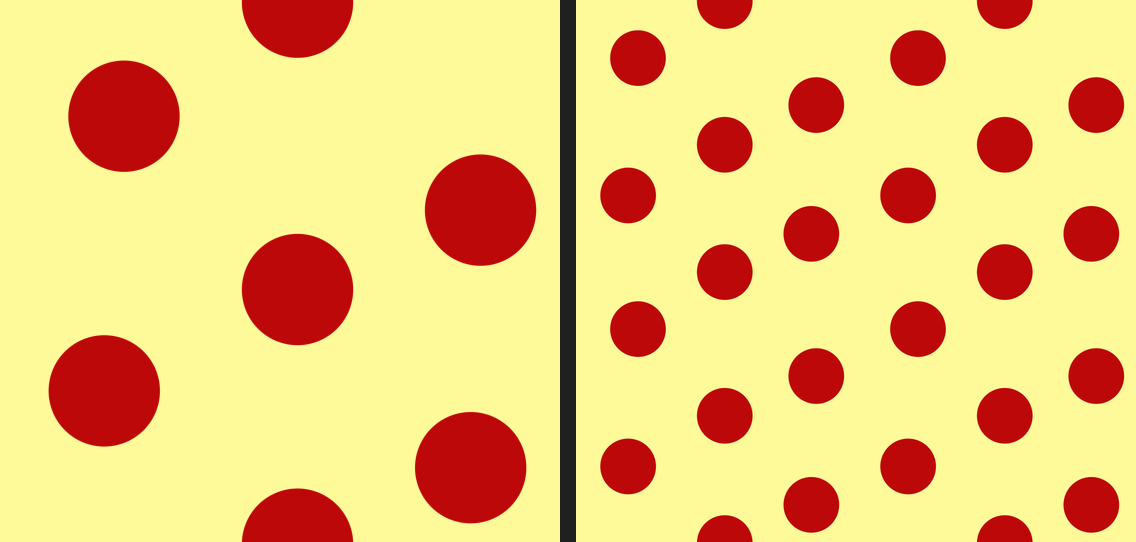
Left: one tile. Right: repeated 2 by 2.
A Shadertoy shader for this pattern:

```glsl
// Six equal red dots scattered on pale yellow, one seamless tile per canvas.
// Dots stand in three loose columns; each column is a pair placed about its
// middle, and distances wrap around the tile so every edge continues.

const vec3 PAPER = vec3(1.0, 0.98, 0.6);
const vec3 RED = vec3(0.737, 0.031, 0.035);
const float RADIUS = 0.1027; // share of the canvas height

// Distance to a circle on a wrapping tile; size is the tile in canvas heights
float wrappedCircle(vec2 uv, vec2 centre, float radius, vec2 size) {
    vec2 offset = uv - centre;
    offset -= round(offset);
    return length(offset * size) - radius;
}

// Distance to the two dots lying on either side of a column's middle
float dotPair(vec2 uv, vec2 middle, vec2 halfStep, float radius, vec2 size) {
    float d = 1e3;
    for (float side = -1.0; side <= 1.0; side += 2.0) {
        d = min(d, wrappedCircle(uv, middle + side * halfStep, radius, size));
    }
    return d;
}

void mainImage(out vec4 fragColor, in vec2 fragCoord) {
    vec2 uv = fragCoord / iResolution.xy;
    vec2 size = vec2(iResolution.x / iResolution.y, 1.0);
    float pixel = 1.0 / iResolution.y;

    // Left, centre and right columns, each with its own height and lean
    float d = dotPair(uv, vec2(0.2038, 0.5322), vec2(0.0176, 0.2534), RADIUS, size);
    d = min(d, dotPair(uv, vec2(0.5313, 0.7309), vec2(0.0, 0.2651), RADIUS, size));
    d = min(d, dotPair(uv, vec2(0.8493, 0.3747), vec2(0.0088, 0.2376), RADIUS, size));

    // Flat fill with an edge about one pixel wide
    float ink = 1.0 - smoothstep(-0.75 * pixel, 0.75 * pixel, d);
    fragColor = vec4(mix(PAPER, RED, ink), 1.0);
}
```
